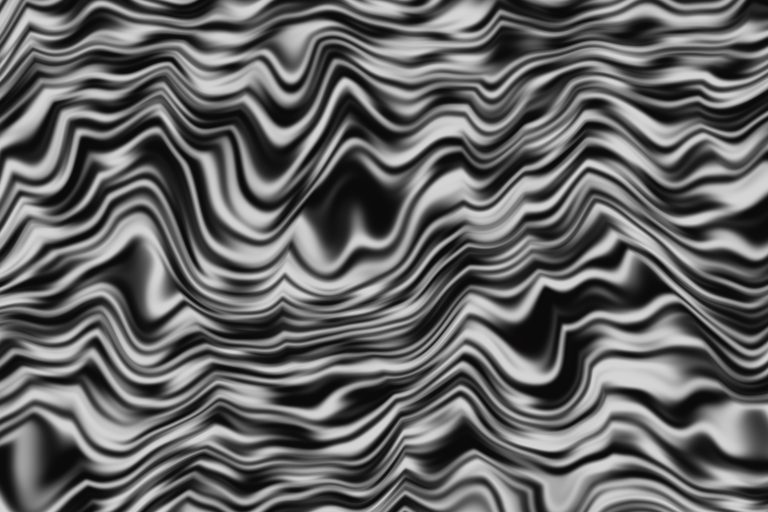
Write a WebGL 1 fragment shader that draws this pattern.

```glsl
precision highp float;
// Folded black and pale bands that fork and taper, squeezed into grey strands along the creases.

uniform vec2 u_resolution;

vec2 gradientAt(vec2 cell) {
  float angle = 6.2832 * fract(sin(dot(cell, vec2(127.1, 311.7))) * 43758.5);
  return vec2(cos(angle), sin(angle));
}

// Gradient noise, roughly -0.7 to 0.7
float noise(vec2 p) {
  vec2 i = floor(p), f = fract(p);
  vec2 u = f * f * f * (f * (f * 6.0 - 15.0) + 10.0);
  float a = dot(gradientAt(i), f);
  float b = dot(gradientAt(i + vec2(1.0, 0.0)), f - vec2(1.0, 0.0));
  float c = dot(gradientAt(i + vec2(0.0, 1.0)), f - vec2(0.0, 1.0));
  float d = dot(gradientAt(i + 1.0), f - 1.0);
  return mix(mix(a, b, u.x), mix(c, d, u.x), u.y);
}

// Height across the layers: a gentle tilt, broad folds, sharp creases and ripples
float layerHeight(vec2 p) {
  float crease = noise(p * vec2(4.1, 2.4) + 17.3);
  return p.y - 0.13 * p.x
    + 0.22 * noise(p * vec2(3.2, 1.9) + 4.7)
    + 0.19 * sqrt(crease * crease + 0.0003)
    + 0.04 * noise(p * vec2(9.0, 6.0) + 31.9);
}

// Band count; the stretched noise makes bands swell, fork and end
float bandPhase(vec2 p) {
  float h = layerHeight(p);
  return 20.0 * h
    + 1.2 * noise(vec2(p.x * 4.8, h * 20.0) + 8.4)
    + 0.4 * noise(vec2(p.x * 7.0, h * 43.0) + 53.1);
}

float bandShade(vec2 p) {
  float phase = bandPhase(p);
  vec2 slope = vec2(bandPhase(p + vec2(0.001, 0.0)),
                    bandPhase(p + vec2(0.0, 0.001))) - phase;
  // Tightly packed bands fade towards grey
  float contrast = mix(0.95, 0.32, smoothstep(14.0, 65.0, length(slope) / 0.001));
  float strands = noise(vec2(p.x * 6.5, layerHeight(p) * 62.0) + 2.6);
  float tone = contrast * sin(6.2832 * phase) + 0.85 * strands;
  return smoothstep(-1.15, 1.2, tone);
}

void main() {
  // Four samples per pixel smooth the thin strands
  float shade = 0.0;
  for (int k = 0; k < 4; k++) {
    vec2 offset = vec2(mod(float(k), 2.0), floor(float(k) / 2.0)) - 0.5;
    shade += 0.25 * bandShade((gl_FragCoord.xy + 0.7 * offset) / u_resolution.y);
  }
  gl_FragColor = vec4(mix(vec3(0.045, 0.04, 0.04), vec3(0.83), shade), 1.0);
}
```
